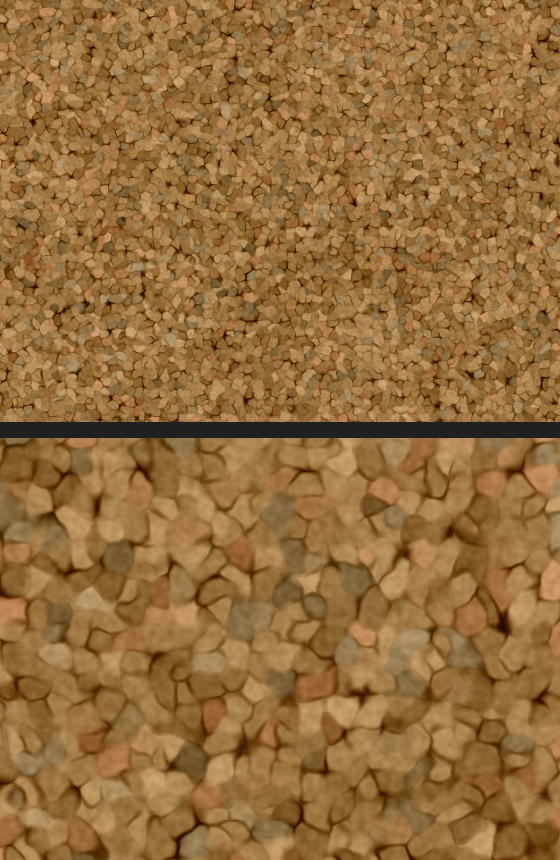
Top, the full canvas; bottom, a detail of the centre.
Write a WebGL 1 fragment shader that draws this texture.

```glsl
precision highp float;
// Pressed cork sheet: small angular granules in tan, pink and olive tones.
// A warped cellular pattern with a random stretch per granule gives the grains;
// their seams and corners turn into dark pits, and gradient noise adds mottling.

uniform vec2 u_resolution;

#define GRAINS 50.0        // granules per canvas height
#define WARP 0.24          // raggedness of the granule outlines
#define STRETCH 0.45       // largest elongation of a granule
#define TONE_SPREAD 0.15   // brightness range between granules
#define SEAM_DEPTH 0.21    // darkness of the seams
#define PIT_DEPTH 0.27     // darkness of the corner pits
#define MOTTLE 0.13        // fine mottling inside granules
#define CLOUDS 0.045       // broad uneven shading
#define CORK_COLOR vec3(0.635, 0.482, 0.280)
#define PINK_SHIFT vec3(0.050, -0.015, -0.005)
#define OLIVE_SHIFT vec3(-0.085, -0.035, 0.005)

vec3 hash3(vec2 p) {
  vec3 q = fract(p.xyx * vec3(0.1031, 0.1030, 0.0973));
  q += dot(q, q.yxz + 33.33);
  return fract((q.xxy + q.yzz) * q.zyx);
}

vec2 gradientAt(vec2 cell) {
  float a = 6.2832 * hash3(cell + 71.0).x;
  return vec2(cos(a), sin(a));
}

// Gradient noise, roughly -0.7 to 0.7.
float noise(vec2 p) {
  vec2 i = floor(p), f = fract(p);
  vec2 u = f * f * f * (f * (f * 6.0 - 15.0) + 10.0);
  vec2 e = vec2(0.0, 1.0);
  float low = mix(dot(gradientAt(i), f),
                  dot(gradientAt(i + e.yx), f - e.yx), u.x);
  float high = mix(dot(gradientAt(i + e.xy), f - e.xy),
                   dot(gradientAt(i + e.yy), f - e.yy), u.x);
  return mix(low, high, u.y);
}

// Distances to the two nearest granules; also returns their cells.
vec2 granules(vec2 p, out vec2 nearest, out vec2 second) {
  vec2 base = floor(p);
  vec2 dist = vec2(9.0);
  nearest = base;
  second = base;
  for (int y = -1; y <= 1; y++) {
    for (int x = -1; x <= 1; x++) {
      vec2 cell = base + vec2(float(x), float(y));
      vec3 h = hash3(cell + 13.0);
      vec2 d = p - cell - 0.05 - 0.9 * h.xy;
      float angle = 6.2832 * h.z;
      float c = cos(angle), s = sin(angle);
      float stretch = 1.0 + STRETCH * fract(h.z * 17.0);
      d = vec2(c * d.x + s * d.y, c * d.y - s * d.x);
      float r = length(d * vec2(stretch, 1.0 / stretch));
      r *= mix(0.85, 1.2, fract(h.x * 29.0));
      if (r < dist.x) {
        dist = vec2(r, dist.x);
        second = nearest;
        nearest = cell;
      } else if (r < dist.y) {
        dist.y = r;
        second = cell;
      }
    }
  }
  return dist;
}

vec3 granuleColor(vec2 cell) {
  vec3 h = hash3(cell + 157.0);
  vec3 color = CORK_COLOR + TONE_SPREAD * (h.x + h.y - 1.0);
  color += PINK_SHIFT * smoothstep(0.78, 1.0, h.z);
  color += OLIVE_SHIFT * (1.0 - smoothstep(0.04, 0.16, h.z));
  return color;
}

void main() {
  vec2 uv = gl_FragCoord.xy / u_resolution.y;
  vec2 p = uv * GRAINS + 20.0;

  // Ragged granules, blended softly across their borders.
  vec2 ragged = p + WARP * vec2(noise(p * 1.3), noise(p * 1.3 + 57.0));
  vec2 nearest, second;
  vec2 dist = granules(ragged, nearest, second);
  float edge = dist.y - dist.x;
  float blend = 0.5 * (1.0 - smoothstep(0.0, 0.24, edge));
  vec3 color = mix(granuleColor(nearest), granuleColor(second), blend);

  // Broken seams and deep pits where granules leave gaps.
  float openness = smoothstep(-0.25, 0.45, noise(p * 0.8 + 31.0));
  float seam = (1.0 - smoothstep(0.0, 0.32, edge)) * openness;
  float pit = smoothstep(0.55, 0.95, dist.x) * (0.4 + 0.6 * openness);
  color -= SEAM_DEPTH * seam + PIT_DEPTH * pit;

  // Fine mottling and broad uneven shading.
  color += MOTTLE * (0.6 * noise(p * 2.1 + 5.0) + 0.4 * noise(p * 4.0 + 9.0));
  color += CLOUDS * noise(uv * 4.0 + 3.0);

  gl_FragColor = vec4(clamp(color, vec3(0.10, 0.06, 0.02), vec3(1.0)), 1.0);
}
```
